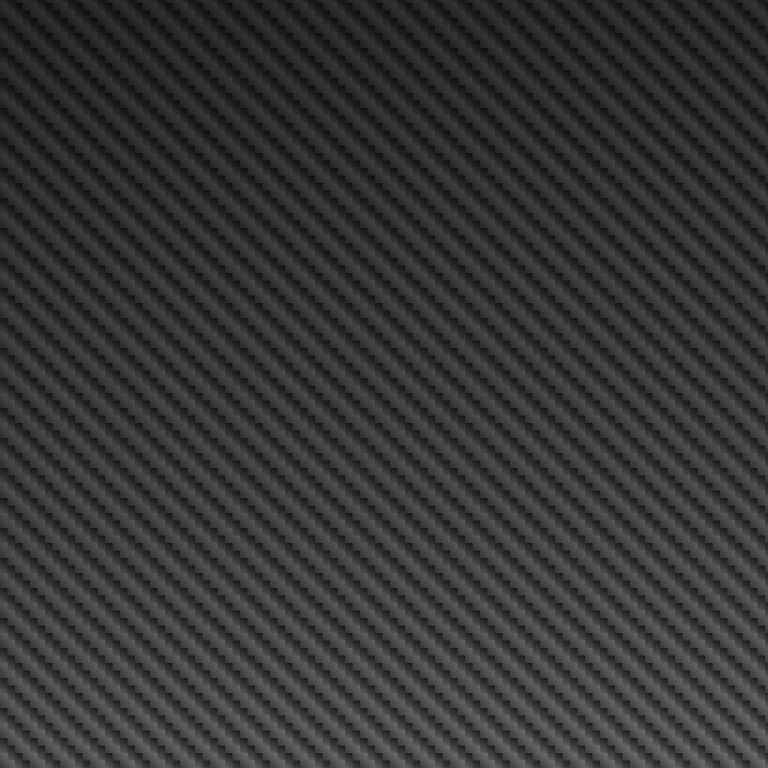
Give the GLSL for this texture, as a Shadertoy shader.

```glsl
// Dark carbon fibre: a 2/2 twill weave under a soft vertical light falloff.
#define REPEATS vec2(25.6, 25.6)  // weave repeats across and down
#define RUN 4.0                   // yarn crossings in one repeat
#define SHADE_TOP 0.135           // mean brightness at the upper edge
#define SHADE_BOTTOM 0.285        // mean brightness at the lower edge
#define SIDE_LIGHT 0.02           // extra brightness towards the right
#define WEFT_RANGE vec2(0.90, 1.42)  // horizontal yarn, left to right
#define WARP_RANGE vec2(1.24, 0.44)  // vertical yarn, bottom to top
#define ROUNDNESS 0.20            // light across the width of a yarn
#define SAMPLES 4                 // smoothing samples per pixel side

// Relative brightness of the weave at a point of the unit canvas.
float weave(vec2 uv) {
    vec2 p = uv * REPEATS * RUN;
    vec2 cell = floor(p);
    vec2 across = p - cell;
    float phase = mod(cell.x + cell.y, RUN);
    float halfRun = 0.5 * RUN;

    // Horizontal yarn passes over two columns.
    if (phase < halfRun) {
        float along = (phase + across.x) / halfRun;
        return mix(WEFT_RANGE.x, WEFT_RANGE.y, along)
             + ROUNDNESS * (across.y - 0.5);
    }

    // Vertical yarn passes over two rows and sinks into shadow.
    float along = (phase - halfRun + across.y) / halfRun;
    return mix(WARP_RANGE.x, WARP_RANGE.y, along)
         + ROUNDNESS * (0.5 - across.x);
}

// Broad lighting over the whole sheet.
float sheetLight(vec2 uv) {
    float fall = mix(SHADE_BOTTOM, SHADE_TOP, pow(uv.y, 0.85));
    return fall + SIDE_LIGHT * (uv.x - 0.3);
}

void mainImage(out vec4 fragColor, in vec2 fragCoord) {
    // Average a small grid inside the pixel to smooth yarn edges.
    float tone = 0.0;
    for (int j = 0; j < SAMPLES; j++) {
        for (int i = 0; i < SAMPLES; i++) {
            vec2 offset = (vec2(i, j) + 0.5) / float(SAMPLES) - 0.5;
            tone += weave((fragCoord + offset) / iResolution.xy);
        }
    }
    tone /= float(SAMPLES * SAMPLES);

    vec2 uv = fragCoord / iResolution.xy;
    fragColor = vec4(vec3(tone * sheetLight(uv)), 1.0);
}
```
